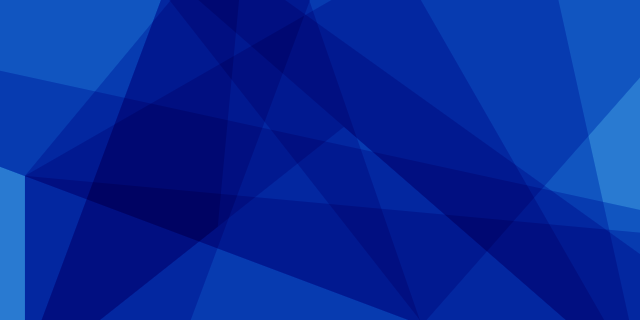
Write a Shadertoy shader that draws this background.

```glsl
// Overlapping translucent blue facets, darkening with each layer.

// Signed distance to the line a-b, positive to the right of its direction.
float side(vec2 p, vec2 a, vec2 b) {
    vec2 d = normalize(b - a);
    return dot(p - a, vec2(d.y, -d.x));
}

// Soft coverage of a convex facet bounded by two, three or four edges.
float facet(float e1, float e2, float pixel) {
    return clamp(0.5 + min(e1, e2) / pixel, 0.0, 1.0);
}

float facet(float e1, float e2, float e3, float pixel) {
    return facet(min(e1, e2), e3, pixel);
}

float facet(float e1, float e2, float e3, float e4, float pixel) {
    return facet(min(e1, e2), min(e3, e4), pixel);
}

// Blue tone for a number of stacked layers.
vec3 layeredBlue(float layers) {
    float red = 0.16 * pow(0.42, layers);
    float green = 0.52 * pow(0.72, layers) - 0.04;
    float blue = 0.82 - layers * (0.066 - 0.0006 * layers);
    return clamp(vec3(red, green, blue), 0.0, 1.0);
}

void mainImage(out vec4 fragColor, in vec2 fragCoord) {
    // Canvas space: x spans 0..2, y spans 0..1.
    vec2 p = fragCoord / iResolution.xy * vec2(2.0, 1.0);
    float pixel = 1.0 / iResolution.y;
    vec2 hub = vec2(0.078, 0.4505);

    // Edges fanning out from the hub on the left.
    float hubWall = p.x - hub.x;
    float hubSteep = side(p, hub, vec2(0.534, 1.0));
    float hubMiddle = side(p, hub, vec2(1.036, 1.0));
    float hubFlat = side(p, hub, vec2(2.0, 0.273));

    // Long shallow edges, positive below.
    float upperSlope = side(p, vec2(0.0, 0.779), vec2(2.0, 0.344));
    float lowerSlope = side(p, vec2(0.0, 0.479), vec2(1.276, 0.0));

    // Rising edges, positive to the right.
    float stripLeft = side(p, vec2(0.130, 0.0), vec2(0.503, 1.0));
    float stripRight = side(p, vec2(0.596, 0.0), vec2(0.969, 1.0));
    float shardRight = side(p, vec2(0.681, 0.297), vec2(0.747, 1.0));
    float centerRise = side(p, vec2(0.3125, 0.0), vec2(1.0755, 0.604));
    float rightRise = side(p, vec2(1.333, 0.0), vec2(2.0, 0.758));

    // Falling edges, positive to the lower left.
    float bandLow = side(p, vec2(0.620, 1.0), vec2(1.768, 0.0));
    float bandHigh = side(p, vec2(0.891, 1.0), vec2(2.0, 0.206));
    float spikeLeft = side(p, vec2(0.529, 1.0), vec2(1.312, 0.0));
    float spikeRight = side(p, vec2(0.966, 1.0), vec2(1.312, 0.0));
    float wedgeRight = side(p, vec2(1.315, 1.0), vec2(1.888, 0.0));
    float sheetRight = side(p, vec2(1.745, 1.0), vec2(1.966, 0.0));

    // Sum the broad sheets.
    float layers = facet(-lowerSlope, -rightRise, pixel);
    layers += facet(upperSlope, -lowerSlope, pixel);
    layers += facet(hubWall, hubFlat, pixel);
    layers += facet(hubWall, hubMiddle, sheetRight, pixel);
    layers += facet(hubWall, hubSteep, bandLow, -centerRise, pixel);

    // Add the strips, bands and spikes.
    layers += facet(stripLeft, -stripRight, pixel);
    layers += facet(stripLeft, -shardRight, -centerRise, pixel);
    layers += facet(-spikeLeft, spikeRight, pixel);
    layers += facet(-bandLow, wedgeRight, pixel);
    layers += facet(-bandLow, bandHigh, pixel);

    fragColor = vec4(layeredBlue(layers), 1.0);
}
```
